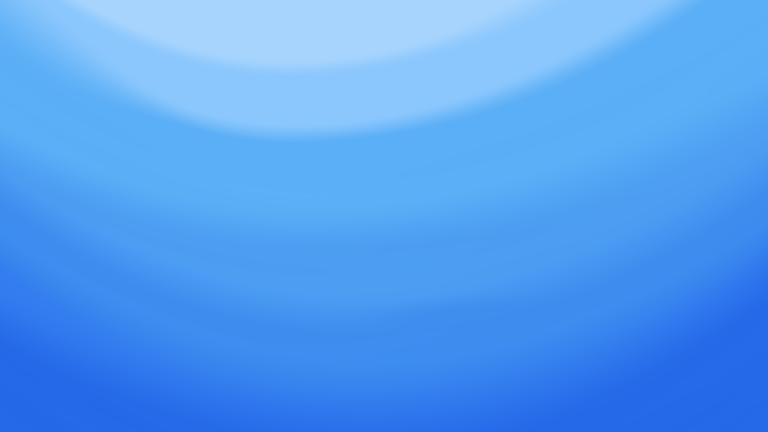
Reproduce this background procedurally as a WebGL 1 fragment shader.

```glsl
precision highp float;
// Soft blue backdrop: nested bowl-shaped bands, pale at the top and deep at the foot.
// Each band edge is a lopsided parabola; colours are blended across the edges,
// and stretched noise bends them slightly into brushed streaks.

#define ASPECT 1.7778
#define STREAK_BEND 0.016
#define STREAK_TINT 0.010
#define STREAK_SCALE vec2(1.6, 22.0)
#define SMUDGE_CENTER vec2(1.03, 0.722)
#define SMUDGE_SIZE vec2(0.16, 0.022)

uniform vec2 u_resolution;

float hash(vec2 cell) {
  return fract(sin(dot(cell, vec2(127.1, 311.7))) * 43758.5);
}

float noise(vec2 p) {
  vec2 cell = floor(p);
  vec2 f = fract(p);
  f = f * f * (3.0 - 2.0 * f);
  float low = mix(hash(cell), hash(cell + vec2(1.0, 0.0)), f.x);
  float high = mix(hash(cell + vec2(0.0, 1.0)), hash(cell + 1.0), f.x);
  return mix(low, high, f.y);
}

// Vertical distance below a bowl with its lowest point at "bottom";
// "curve" holds the curvature of the left and right sides.
float belowBowl(vec2 p, vec2 bottom, vec2 curve) {
  float dx = p.x - bottom.x;
  float bend = dx < 0.0 ? curve.x : curve.y;
  return p.y - bottom.y + bend * dx * dx;
}

// Blend into the next band across a soft edge.
vec3 band(vec3 above, vec3 below, float dist, float softness) {
  return mix(above, below, smoothstep(-softness, softness, dist));
}

void main() {
  // x runs from 0 to ASPECT, y is the depth below the top edge.
  vec2 uv = gl_FragCoord.xy / u_resolution;
  vec2 p = vec2(uv.x * ASPECT, 1.0 - uv.y);

  // Brushed streaks that follow the bowls
  float flow = belowBowl(p, vec2(0.76, 0.0), vec2(0.48, 0.36));
  float streak = noise(vec2(p.x, flow) * STREAK_SCALE) - 0.5;
  streak += 0.5 * (noise(vec2(p.x, flow) * STREAK_SCALE * 2.1 + 7.0) - 0.5);
  float deep = smoothstep(0.25, 0.6, flow);
  vec2 q = p + vec2(0.0, streak * STREAK_BEND * (0.25 + 0.75 * deep));

  vec3 pale = vec3(0.65, 0.83, 0.99);
  vec3 light = vec3(0.545, 0.78, 0.992);
  vec3 sky = vec3(0.355, 0.685, 0.963);
  vec3 azure = vec3(0.30, 0.62, 0.95);
  vec3 blue = vec3(0.24, 0.55, 0.935);
  vec3 royal = vec3(0.195, 0.485, 0.935);
  vec3 cobalt = vec3(0.145, 0.41, 0.91);

  // Edges grow softer toward the left and right rims
  float leftRim = 1.0 - smoothstep(0.0, 0.45, p.x);
  float rightRim = smoothstep(0.85, 1.6, p.x);

  // Bands from top to bottom
  float edge = belowBowl(q, vec2(0.67, 0.16), vec2(0.60, 0.46));
  vec3 color = band(pale, light, edge, 0.022 + 0.04 * rightRim);

  edge = belowBowl(q, vec2(0.67, 0.310), vec2(0.68, 0.37));
  color = band(color, sky, edge, 0.028 + 0.09 * leftRim + 0.02 * rightRim);

  edge = belowBowl(q, vec2(0.72, 0.528), vec2(0.38, 0.27));
  color = band(color, azure, edge, 0.055 + 0.03 * rightRim);

  edge = belowBowl(q, vec2(0.82, 0.728), vec2(0.45, 0.37));
  color = band(color, blue, edge, 0.065 + 0.02 * rightRim);

  edge = belowBowl(q, vec2(0.82, 0.895), vec2(0.46, 0.37));
  color = band(color, royal, edge, 0.065);

  edge = belowBowl(q, vec2(0.86, 0.985), vec2(0.34, 0.41));
  color = band(color, cobalt, edge, 0.075);

  // Faint tilted smudge below the middle
  vec2 s = p - SMUDGE_CENTER;
  s.y += 0.12 * s.x;
  s /= SMUDGE_SIZE;
  color = mix(color, blue * 0.98, 0.6 * exp(-dot(s, s)));

  color += streak * STREAK_TINT * deep;
  gl_FragColor = vec4(color, 1.0);
}
```
